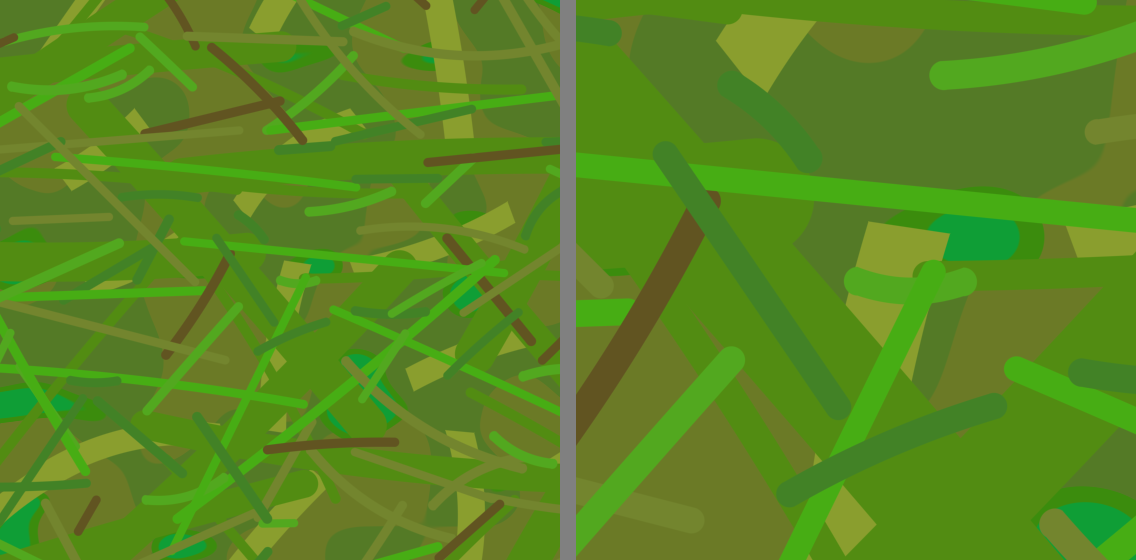
Left: the whole. Right: its middle third, enlarged.
A Shadertoy shader for this texture:

```glsl
// Tangled undergrowth: flat patches of olive and green under layered blades, reeds and twigs.

vec4 hash4(float n) {
    vec4 q = fract(n * vec4(0.1031, 0.1030, 0.0973, 0.1099));
    q += dot(q, q.wzxy + 33.33);
    return fract((q.xxyz + q.yzzw) * q.zywx);
}

vec2 gradientAt(vec2 cell) {
    float a = 6.2832 * hash4(cell.x * 7.31 + cell.y * 57.17 + 311.0).x;
    return vec2(cos(a), sin(a));
}

float gradientNoise(vec2 p) {
    vec2 i = floor(p), f = fract(p);
    vec2 u = f * f * f * (f * (f * 6.0 - 15.0) + 10.0);
    vec2 e = vec2(1.0, 0.0);
    float low = mix(dot(gradientAt(i), f), dot(gradientAt(i + e), f - e), u.x);
    float high = mix(dot(gradientAt(i + e.yx), f - e.yx), dot(gradientAt(i + 1.0), f - 1.0), u.x);
    return mix(low, high, u.y);
}

// Evenly spread stroke centres, reaching a little past the canvas
vec2 scatter(float i, float seed) {
    return fract(vec2(0.7549, 0.5698) * i + hash4(seed).xy) * 1.2 - 0.1;
}

// Mostly rising diagonals, some level, some falling
float heading(vec2 r) {
    if (r.x < 0.32) return (r.y - 0.5) * 0.25;
    return r.x < 0.75 ? mix(0.2, 1.2, r.y) : mix(-1.1, -0.25, r.y);
}

// Distance to a bowed stroke; roundCap 1 gives round ends, 0 square ends
float stroke(vec2 p, float angle, float halfLen, float radius, float bow, float roundCap) {
    float c = cos(angle), s = sin(angle);
    p = vec2(c * p.x + s * p.y, c * p.y - s * p.x);
    float t = clamp(p.x / halfLen, -1.0, 1.0);
    p.y = (p.y - bow * halfLen * (t * t - 0.5)) / sqrt(1.0 + 4.0 * bow * bow * t * t);
    float past = abs(p.x) - halfLen;
    float capsule = length(vec2(max(past, 0.0), p.y)) - radius;
    return mix(max(past, abs(p.y) - radius), capsule, roundCap);
}

void mainImage(out vec4 fragColor, in vec2 fragCoord) {
    vec2 p = fragCoord / iResolution.y;
    float soft = 0.8 / iResolution.y;

    // Ground patches
    vec3 darkGreen = vec3(0.33, 0.48, 0.15), olive = vec3(0.42, 0.48, 0.15);
    float ground = gradientNoise(p * 5.0 + 3.7);
    float pool = gradientNoise(p * vec2(5.0, 8.0) + 21.3);
    vec3 col = mix(darkGreen, olive, smoothstep(-soft, soft, ground / 5.0));
    col = mix(col, vec3(0.23, 0.55, 0.05), smoothstep(-soft, soft, (pool - 0.31) / 7.0));
    col = mix(col, vec3(0.06, 0.62, 0.21), smoothstep(-soft, soft, (pool - 0.39) / 7.0));

    // Broad yellow reeds, half of them nearly upright
    for (float i = 0.0; i < 17.0; i++) {
        vec4 r = hash4(i + 40.0), s = hash4(i + 140.0);
        float angle = r.x < 0.5 ? mix(1.35, 1.8, r.y) : mix(0.15, 0.95, r.y);
        float d = stroke(p - scatter(i, 5.0), angle, mix(0.08, 0.26, r.z),
                         mix(0.019, 0.027, r.w), (s.x - 0.5) * 0.5, 0.0);
        col = mix(col, vec3(0.54, 0.62, 0.18), smoothstep(soft, -soft, d));
    }

    // Long green bands, wide ones first and then narrow
    for (float i = 0.0; i < 25.0; i++) {
        vec4 r = hash4(i + 300.0), s = hash4(i + 400.0);
        float wide = step(i, 11.5);
        float radius = mix(0.009, mix(0.022, 0.036, r.w), wide);
        float d = stroke(p - scatter(i, 9.0), heading(r.xy), mix(0.15, 0.3, r.z) + 0.2 * wide,
                         radius, (s.x - 0.5) * 0.12, 1.0);
        col = mix(col, vec3(0.32, 0.55, 0.07), smoothstep(soft, -soft, d));
    }

    // Thin blades and twigs, interleaved
    for (float i = 0.0; i < 104.0; i++) {
        vec4 r = hash4(i + 600.0), s = hash4(i + 800.0);
        float halfLen = mix(0.02, 0.17, r.z), bow = (s.x - 0.5) * 0.4 * step(0.5, s.y);
        vec3 blade;
        if (s.z < 0.29) {
            blade = vec3(0.26, 0.51, 0.15);
        } else if (s.z < 0.51) {
            blade = vec3(0.45, 0.52, 0.18);
            halfLen += 0.06;
        } else if (s.z < 0.78) {
            blade = vec3(0.32, 0.66, 0.12);
            halfLen *= 0.8;
        } else if (s.z < 0.9) {
            blade = vec3(0.28, 0.68, 0.08);
            halfLen = mix(0.2, 0.48, r.z);
            bow *= 0.2;
        } else {
            blade = vec3(0.38, 0.33, 0.13);
            halfLen = mix(0.03, 0.13, r.z);
            bow *= 0.5;
        }
        float d = stroke(p - scatter(i, 13.0), heading(r.xy), halfLen,
                         mix(0.0072, 0.009, r.w), bow, 1.0);
        col = mix(col, blade, smoothstep(soft, -soft, d));
    }

    fragColor = vec4(col, 1.0);
}
```
